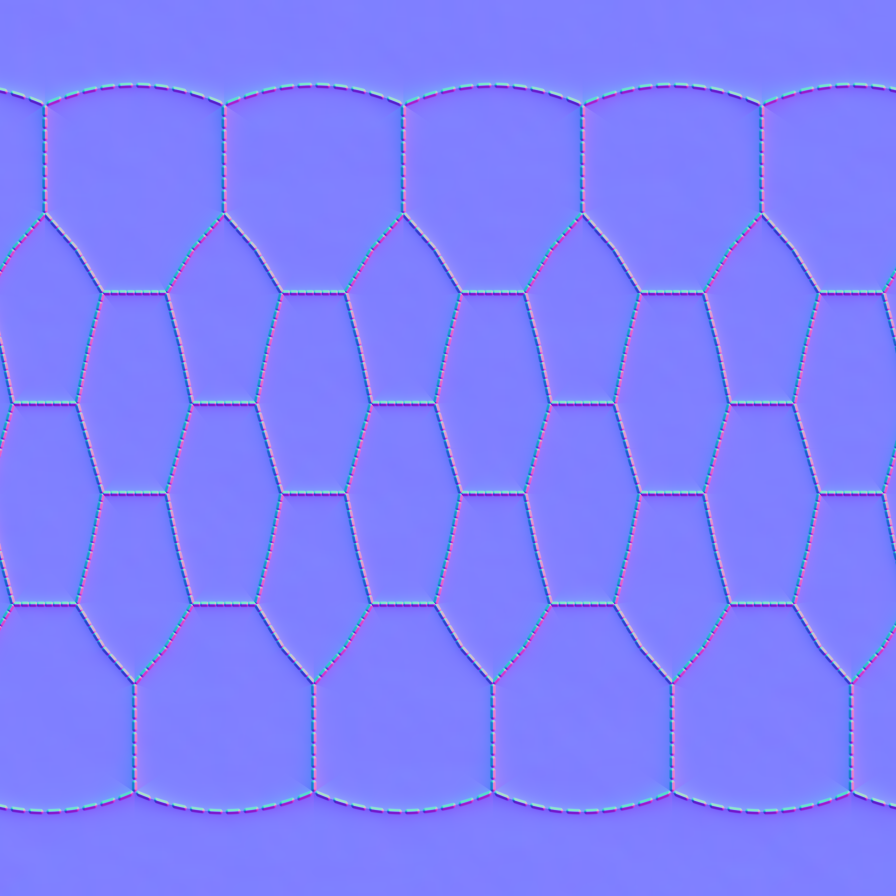
Reproduce this texture map procedurally as a Shadertoy shader.

```glsl
float hash(vec2 p) {
    vec3 k = fract(p.xyx * 0.1031);
    k += dot(k, k.yzx + 33.33);
    return fract((k.x + k.y) * k.z);
}

float valueNoise(vec2 p) {
    vec2 cell = floor(p), f = fract(p);
    f = f * f * (3.0 - 2.0 * f);
    return mix(mix(hash(cell), hash(cell + vec2(1, 0)), f.x),
               mix(hash(cell + vec2(0, 1)), hash(cell + 1.0), f.x), f.y);
}

// Distance to a thread piece: d across the seam, t in stitch counts along it
float stitch(float d, float t, float period) {
    float along = abs(fract(t) - 0.5) * period;
    return length(vec2(max(along - 0.27 * period, 0.0), d));
}

// Keeps the nearest seam in x and the nearest stitch in y
void addSeam(inout vec2 nearest, vec2 q, vec2 a, vec2 b, float spacing) {
    vec2 ab = b - a;
    float len = length(ab);
    float s = clamp(dot(q - a, ab) / (len * len), 0.0, 1.0);
    float d = length(q - a - ab * s);
    float count = max(1.0, round(len / spacing));
    nearest = min(nearest, vec2(d, stitch(d, s * count, len / count)));
}

// Leather relief; one unit is one column of panels
float height(vec2 p) {
    // Lower half is the upper one flipped and shifted half a column
    float y = p.y - 2.497;
    float x = p.x - 0.251 + (y < 0.0 ? 0.5 : 0.0);
    vec2 q = vec2(abs(x - round(x)), abs(y));

    // Scalloped outer border
    float k = 1.0 - 2.0 * q.x;
    float slope = 0.44 * k;
    float arc = abs(q.y - 2.027 + 0.11 * k * k) / sqrt(1.0 + slope * slope);
    vec2 nearest = vec2(arc, stitch(arc, q.x * 10.0, 0.1));

    // Panel seams, from the border to the middle
    vec2 fork = vec2(0.0, 1.312), bend = vec2(0.176, 1.11);
    vec2 upper = vec2(0.322, 0.869), waist = vec2(0.245, 0.573);
    vec2 lower = vec2(0.179, 0.251);
    addSeam(nearest, q, vec2(0.0, 1.917), fork, 0.065);
    addSeam(nearest, q, fork, bend, 0.05);
    addSeam(nearest, q, bend, upper, 0.05);
    addSeam(nearest, q, upper, vec2(0.5, upper.y), 0.046);
    addSeam(nearest, q, upper, waist, 0.05);
    addSeam(nearest, q, waist, lower, 0.05);
    addSeam(nearest, q, vec2(0.0, lower.y), lower, 0.046);
    addSeam(nearest, q, lower, vec2(0.322, -0.251), 0.05);

    // Soft ridge, wider at the border corners, with raised thread
    float corner = exp(-length(q - vec2(0.0, 1.9)) * 6.0);
    float width = mix(0.03, 0.055, corner);
    float ridge = 0.36 * width * exp(-nearest.x / width);
    float thread = 0.014 * smoothstep(0.016, 0.0, nearest.y);
    float grain = 0.003 * valueNoise(p * 4.0) + 0.001 * valueNoise(p * 11.0);
    return ridge + thread + grain;
}

vec3 normalColor(vec2 p) {
    vec2 e = vec2(0.003, 0.0);
    vec2 grad = vec2(height(p + e.xy) - height(p - e.xy),
                     height(p + e.yx) - height(p - e.yx)) / (2.0 * e.x);
    return 0.5 + 0.5 * normalize(vec3(-grad, 1.0));
}

void mainImage(out vec4 fragColor, in vec2 fragCoord) {
    // Four samples smooth the fine stitches
    vec3 color = vec3(0.0);
    for (int i = 0; i < 4; i++) {
        vec2 offset = (vec2(i % 2, i / 2) - 0.5) * 0.5;
        color += normalColor((fragCoord + offset) / iResolution.xy * 5.0);
    }
    fragColor = vec4(color / 4.0, 1.0);
}
```
